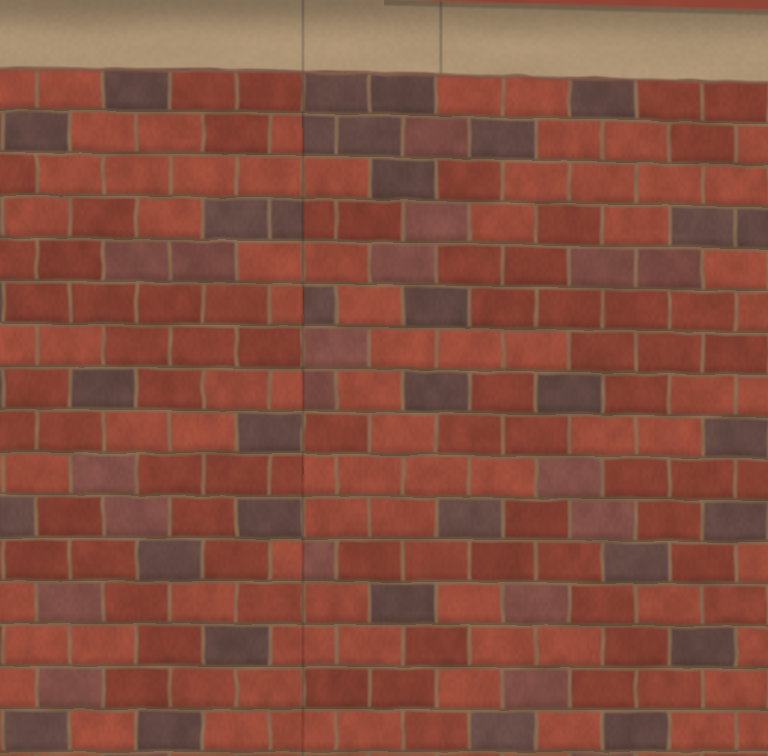
A Shadertoy shader for this texture:

```glsl
// Weathered red brick wall in running bond below a pale stone band.
#define ROWS 16.0          // brick courses below the band
#define BRICK_W 0.0867     // brick pitch across the canvas
#define TILE_BRICKS 7.0    // bricks before the colours repeat
#define SEAM_X 0.3945      // where one wall panel meets the next
#define BASE_Y 0.0053      // foot of the lowest full course
#define BED_HALF 0.0032    // half thickness of the level joints
#define HEAD_HALF 0.0026   // half thickness of the upright joints
#define SOFTNESS 0.0016    // edge blur
#define DARK_SHARE 0.17    // fraction of burnt bricks
#define PLUM_SHARE 0.13    // fraction of purplish bricks
#define SEED 37.0

const vec3 RED    = vec3(0.590, 0.290, 0.222);
const vec3 RUST   = vec3(0.530, 0.255, 0.198);
const vec3 PLUM   = vec3(0.485, 0.300, 0.268);
const vec3 BURNT  = vec3(0.385, 0.280, 0.258);
const vec3 MORTAR = vec3(0.550, 0.445, 0.335);
const vec3 GRIME  = vec3(0.400, 0.305, 0.225);
const vec3 STONE  = vec3(0.655, 0.560, 0.440);

float hash(vec2 p) {
    vec3 q = fract(vec3(p.xyx) * 0.1031);
    q += dot(q, q.yzx + 33.33);
    return fract((q.x + q.y) * q.z);
}

float noise(vec2 p) {
    vec2 i = floor(p), f = fract(p);
    f = f * f * (3.0 - 2.0 * f);
    return mix(mix(hash(i), hash(i + vec2(1, 0)), f.x),
               mix(hash(i + vec2(0, 1)), hash(i + vec2(1, 1)), f.x), f.y);
}

float edgeBlur() { return SOFTNESS + 0.7 / iResolution.y; }

// 1 inside a line of the given half width, 0 outside
float line(float d, float halfWidth) {
    float b = edgeBlur();
    return 1.0 - smoothstep(halfWidth - b, halfWidth + b, abs(d));
}

// Lower edge of the stone band, sagging to the right
float bandEdge(float x) { return 0.911 - 0.0195 * pow(max(x, 0.0), 1.5); }

vec3 brickColor(vec2 id) {
    float kind = hash(id + SEED);
    float shade = hash(id * 1.7 + SEED + 51.0);
    vec3 c = mix(RUST, RED, smoothstep(0.0, 0.6, shade));
    if (kind < DARK_SHARE + PLUM_SHARE) c = PLUM;
    if (kind < DARK_SHARE) c = BURNT;
    return c * mix(0.95, 1.05, shade);
}

vec3 brickWall(vec2 uv) {
    // Slightly uneven courses
    vec2 wobble = vec2(noise(uv * 45.0), noise(uv * 38.0 + 70.0)) - 0.5;
    vec2 p = uv + wobble * 0.003;
    float top = bandEdge(uv.x);
    float courseH = (top - BASE_Y) / ROWS;
    float course = (top - p.y) / courseH;
    float row = floor(course);

    // Panels repeat sideways; odd courses shift by half a brick
    float along = (p.x - SEAM_X) / BRICK_W;
    float column = mod(along, TILE_BRICKS) + 0.5 * mod(row, 2.0);
    vec2 id = vec2(floor(column), row);
    vec2 cell = fract(vec2(column, course));
    vec2 joint = (0.5 - abs(cell - 0.5)) * vec2(BRICK_W, courseH);

    // Clay face: blotches, fine grain and a dim lower edge
    vec3 c = brickColor(id);
    c *= 0.94 + 0.12 * noise(uv * vec2(55.0, 40.0) + id * 9.0);
    c *= 0.97 + 0.06 * noise(uv * vec2(260.0, 160.0));
    c *= 1.0 - 0.12 * smoothstep(0.72, 0.95, cell.y);

    // Joints: pale uprights, stained beds with shadow below each brick
    float stain = noise(uv * vec2(24.0, 60.0) + 11.0);
    vec3 bed = mix(MORTAR, GRIME, 0.25 + 0.55 * stain);
    bed *= mix(1.06, 0.86, step(0.5, cell.y));
    vec3 head = mix(MORTAR, GRIME, 0.35 * stain);
    c = mix(c, head, 0.9 * line(joint.x, HEAD_HALF));
    c = mix(c, bed, 0.92 * line(joint.y, BED_HALF));

    // Panel seam
    return c * (1.0 - 0.22 * line(uv.x - SEAM_X, 0.0012));
}

vec3 stoneBand(vec2 uv) {
    float h = (uv.y - bandEdge(uv.x)) / (1.0 - bandEdge(uv.x));
    vec3 c = STONE * mix(1.03, 0.80, smoothstep(0.35, 1.0, h));
    c *= 0.96 + 0.05 * noise(uv * vec2(9.0, 30.0)) + 0.03 * noise(uv * 190.0);
    float joints = max(line(uv.x - SEAM_X, 0.0012), line(uv.x - 0.574, 0.0014));
    return c * (1.0 - 0.25 * joints);
}

void mainImage(out vec4 fragColor, in vec2 fragCoord) {
    vec2 uv = fragCoord / iResolution.xy;
    float b = edgeBlur();

    // Stone over brick, with a soft stain along the meeting line
    float rise = uv.y - bandEdge(uv.x) + 0.003 * (noise(uv * 40.0) - 0.5);
    vec3 color = mix(brickWall(uv), stoneBand(uv), smoothstep(-b, b, rise));
    color = mix(color, PLUM, 0.45 * line(rise + 0.002, 0.003));

    // Sliver of the next course above the band, widening to the right
    float sliver = uv.y - 1.0 + 0.026 * max(uv.x - 0.5, 0.0);
    vec3 clay = mix(RUST, RED, noise(uv * 30.0));
    color *= 1.0 - 0.18 * line(sliver + 0.003, 0.004) * step(0.5, uv.x);
    color = mix(color, clay, smoothstep(-b, b, sliver) * smoothstep(0.5, 0.6, uv.x));

    fragColor = vec4(color, 1.0);
}
```
